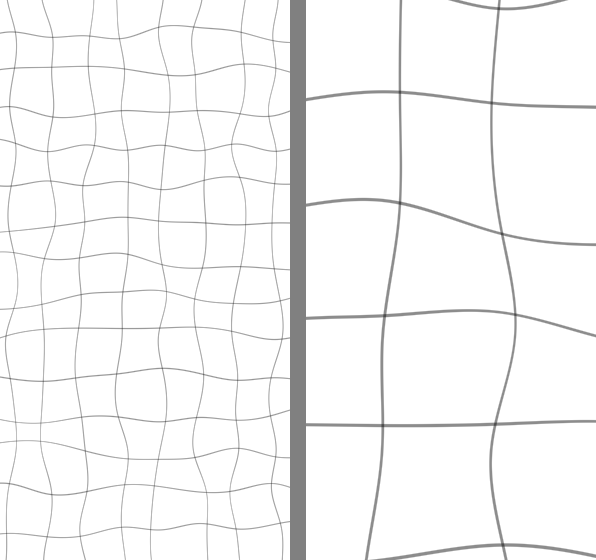
Left: the whole. Right: its middle third, enlarged.
Write a WebGL 1 fragment shader that draws this pattern.

```glsl
precision highp float;

uniform vec2 u_resolution;

const float CELLS_TALL = 14.77;              // canvas height in grid cells
const vec2 FIRST_LINE = vec2(0.25, 0.88);    // first column and row position
const vec2 LINE_COUNT = vec2(8.0, 14.0);     // columns, rows
const vec2 HALF_WIDTH = vec2(0.0108, 0.0128);
const float BEND = 0.33;                     // largest sideways drift
const float SOFTNESS = 1.2;                  // edge filter in output pixels
const vec3 PAPER = vec3(1.0);
const vec3 INK = vec3(0.55);

float hash(vec2 p) {
  p = fract(p * vec2(0.1031, 0.1137) + 0.317);
  p += dot(p, p.yx + 33.33);
  return fract((p.x + p.y) * p.x * 7.31);
}

float knot(float line, float index, float seed) {
  return hash(vec2(line * 3.7 + seed, index * 5.3 + seed)) * 2.0 - 1.0;
}

// Smooth drift of one line along its length (cubic B-spline)
float drift(float line, float along, float seed) {
  float i = floor(along);
  float t = along - i;
  float s = 1.0 - t;
  float sum = s * s * s * knot(line, i - 1.0, seed)
            + (4.0 - 6.0 * t * t + 3.0 * t * t * t) * knot(line, i, seed)
            + (4.0 - 6.0 * s * s + 3.0 * s * s * s) * knot(line, i + 1.0, seed)
            + t * t * t * knot(line, i + 2.0, seed);
  return BEND * sum / 6.0;
}

// Share of a filter window covered by a thin stroke
float coverage(float dist, float halfWidth, float window) {
  float r = 0.5 * window;
  float inside = min(dist + halfWidth, r) - max(dist - halfWidth, -r);
  return clamp(inside / window, 0.0, 1.0);
}

// One family of wavy lines, numbered across and bending along
float wavyLines(float across, float along, float count, float halfWidth,
                float window, float seed) {
  float nearest = floor(across + 0.5);
  float ink = 0.0;
  for (int k = -1; k <= 1; k++) {
    float line = nearest + float(k);
    if (line > -0.5 && line < count - 0.5) {
      float offset = drift(line, along, seed);
      float slope = (drift(line, along + 0.02, seed) - offset) / 0.02;
      float dist = abs(across - line - offset) / sqrt(1.0 + slope * slope);

      // Strokes thin out where neighbouring lines pinch together
      float before = drift(line - 1.0, along, seed);
      float after = drift(line + 1.0, along, seed);
      float gap = 1.0 + min(after - offset, offset - before);
      float stroke = halfWidth * clamp(0.35 + 0.75 * gap, 0.6, 1.15);
      ink = max(ink, coverage(dist, stroke, window));
    }
  }
  return ink;
}

void main() {
  float scale = CELLS_TALL / u_resolution.y;
  vec2 p = gl_FragCoord.xy * scale - FIRST_LINE;
  float window = SOFTNESS * scale;

  float columns = wavyLines(p.x, p.y, LINE_COUNT.x, HALF_WIDTH.x, window, 11.0);
  float rows = wavyLines(p.y, p.x, LINE_COUNT.y, HALF_WIDTH.y, window, 47.0);

  // Translucent strokes darken where they cross
  vec3 color = PAPER * mix(vec3(1.0), INK, columns) * mix(vec3(1.0), INK, rows);
  gl_FragColor = vec4(color, 1.0);
}
```
